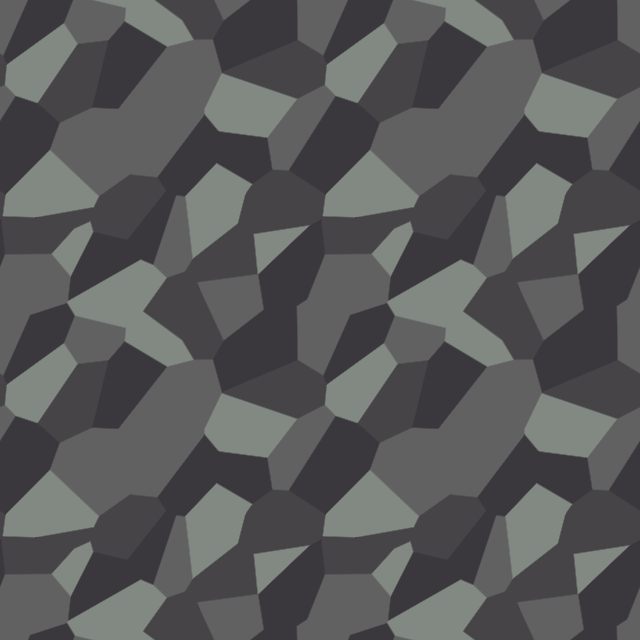
Write a WebGL 2 fragment shader that draws this pattern.

```glsl
#version 300 es
precision highp float;
// Seamless angular camouflage: straight-edged facets in four muted greys.

uniform vec2 u_resolution;
out vec4 fragColor;

const float REPEATS = 2.0;   // tiles across and down
const int CELLS = 6;         // facets along each side of a tile
const float JITTER = 1.2;    // scatter of the facet centres
const float SIZE_SPREAD = 0.22;
const mat2 SLANT = mat2(1.0, -0.14, -0.14, 1.0); // stretches facets along the rising diagonal

const vec3 SAGE = vec3(0.51, 0.535, 0.51);
const vec3 SLATE = vec3(0.38, 0.38, 0.385);
const vec3 UMBER = vec3(0.275, 0.267, 0.277);
const vec3 CHARCOAL = vec3(0.23, 0.22, 0.24);

// Wraps a cell into the tile, also for negative indices.
ivec2 wrapCell(ivec2 cell) {
    return (cell + 2 * CELLS) % CELLS;
}

// Integer hash giving three values in 0..1.
vec3 hash3(ivec2 cell, uint seed) {
    uvec3 v = uvec3(uint(cell.x), uint(cell.y), seed);
    v = v * 1664525u + 1013904223u;
    v.x += v.y * v.z;
    v.y += v.z * v.x;
    v.z += v.x * v.y;
    v ^= v >> 16u;
    v.x += v.y * v.z;
    v.y += v.z * v.x;
    v.z += v.x * v.y;
    return vec3(v >> 8u) / 16777216.0;
}

// Every 2 by 2 block holds all four colours. Swapping its diagonals (3) keeps
// neighbours distinct; the rarer mirror (1) lets a few facets merge.
vec3 facetColour(ivec2 cell) {
    vec3 h = hash3(cell / 2, 71u);
    int corner = cell.x % 2 + 2 * (cell.y % 2);
    int swapped = h.x > 0.5 ? 3 : 0;
    int mirrored = h.y > 0.8 ? 1 : 0;
    int group = corner ^ swapped ^ mirrored;
    if (group == 0) return SAGE;
    if (group == 1) return UMBER;
    if (group == 2) return CHARCOAL;
    return SLATE;
}

// Weighted Voronoi facets; p and the blend width are in cell units.
vec3 facets(vec2 p, float blendWidth) {
    ivec2 home = ivec2(floor(p));
    float nearest = 1e5;
    float second = 1e5;
    vec2 nearOffset = vec2(0.0);
    vec2 nextOffset = vec2(0.0);
    ivec2 nearCell = ivec2(0);
    ivec2 nextCell = ivec2(0);

    for (int y = -2; y <= 2; y++) {
        for (int x = -2; x <= 2; x++) {
            ivec2 cell = home + ivec2(x, y);
            ivec2 wrapped = wrapCell(cell);
            vec3 h = hash3(wrapped, 19u);
            vec2 site = vec2(cell) + 0.5 + JITTER * (h.xy - 0.5);
            vec2 offset = SLANT * (p - site);
            float power = dot(offset, offset) - SIZE_SPREAD * h.z;
            if (power < nearest) {
                second = nearest;
                nextOffset = nearOffset;
                nextCell = nearCell;
                nearest = power;
                nearOffset = offset;
                nearCell = wrapped;
            } else if (power < second) {
                second = power;
                nextOffset = offset;
                nextCell = wrapped;
            }
        }
    }

    // Distance to the straight border between the two leading facets.
    float gap = max(length(nextOffset - nearOffset), 1e-3);
    float border = (second - nearest) / (2.0 * gap);
    float cover = 0.5 + 0.5 * smoothstep(0.0, blendWidth, border);
    return mix(facetColour(nextCell), facetColour(nearCell), cover);
}

void main() {
    float scale = REPEATS * float(CELLS);
    vec2 uv = gl_FragCoord.xy / u_resolution;
    vec2 p = fract(uv * REPEATS) * float(CELLS);
    float pixel = scale / min(u_resolution.x, u_resolution.y);
    fragColor = vec4(facets(p, 0.8 * pixel), 1.0);
}
```
